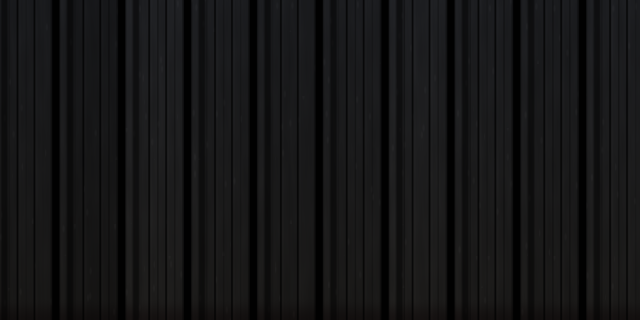
A Shadertoy shader for this texture:

```glsl
// Black ribbed timber cladding: vertical battens, deep grooves and fine seams.

float hash(vec2 p) {
    p = fract(p * vec2(0.1031, 0.1137));
    p += dot(p, p.yx + 33.33);
    return fract((p.x + p.y) * p.x * 91.7);
}

// Soft vertical stripe: 1 inside, 0 outside.
float stripe(float x, float center, float halfWidth, float blur) {
    return 1.0 - smoothstep(halfWidth - blur, halfWidth + blur, abs(x - center));
}

// Distance to the nearest scattered point.
float cellular(vec2 p) {
    vec2 cell = floor(p);
    float nearest = 2.0;
    for (int j = -1; j <= 1; j++) {
        for (int i = -1; i <= 1; i++) {
            vec2 c = cell + vec2(i, j);
            vec2 point = c + vec2(hash(c + 7.0), hash(c + 53.0));
            nearest = min(nearest, length(p - point));
        }
    }
    return nearest;
}

// Long wood fibres from layered sines.
float grain(vec2 p) {
    float sum = 0.0;
    float amplitude = 0.5;
    for (int i = 0; i < 4; i++) {
        sum += amplitude * sin(p.x + 1.5 * sin(p.y + 0.3 * p.x));
        p = p * vec2(1.9, 1.6) + vec2(2.3, 4.1);
        amplitude *= 0.6;
    }
    return sum;
}

void mainImage(out vec4 fragColor, in vec2 fragCoord) {
    vec2 uv = fragCoord / iResolution.xy;

    // About 9.7 bays across; each starts at the middle of a deep groove.
    float across = (uv.x - 0.0872) * 9.72;
    float bay = floor(across);
    float x = across - bay;
    float blur = max(0.012, 9.72 / iResolution.x * 0.7);

    // Painted wood: cool at the top, warmer at the bottom.
    vec3 color = mix(vec3(0.103, 0.099, 0.094), vec3(0.106, 0.110, 0.121), uv.y);
    float bayTone = hash(vec2(bay + 20.0, 3.0));
    color *= 0.88 + 0.24 * bayTone;
    color *= 1.0 - 0.2 * stripe(across, 0.55, 0.45, 0.1);

    // Fibres, broad mottling and sparse pale scuffs.
    color *= 1.0 + 0.05 * grain(vec2(across * 21.0, uv.y * 9.0 + bay * 1.7));
    color *= 0.95 + 0.1 * cellular(vec2(across * 5.0, uv.y * 7.0));
    vec2 scuffPos = vec2(across * 6.0, uv.y * 10.0);
    float scuff = 1.0 - smoothstep(0.04, 0.16, cellular(scuffPos));
    color += 0.02 * scuff * step(0.7, hash(floor(scuffPos) + 80.0));

    // Slim raised edge beside the groove, then the shallow recess.
    color *= 1.0 + 0.12 * stripe(x, 0.11, 0.04, blur);
    color *= 1.0 - 0.5 * stripe(x, 0.219, 0.048, 0.02);

    // Two main seams, with fainter ones between that vary by bay.
    for (int i = 0; i < 3; i++) {
        float seam = 0.418 + 0.257 * float(i);
        float fine = hash(vec2(bay + 30.0, float(i) + 11.0));
        float strength = i < 2 ? 0.7 : 0.25;
        color *= 1.0 - strength * stripe(x, seam, 0.013, blur);
        color *= 1.0 + 0.1 * stripe(x, seam + 0.035, 0.012, blur);
        color *= 1.0 - 0.45 * fine * stripe(x, seam - 0.125, 0.01, blur);
    }

    // Deep, nearly black groove.
    float toGroove = min(x, 1.0 - x);
    float groove = stripe(toGroove, 0.0, 0.056, blur);
    color *= 1.0 - 0.2 * stripe(toGroove, 0.0, 0.075, 0.02);
    color = mix(color, vec3(0.004, 0.004, 0.005), groove);

    // Dusky, faintly reddish foot.
    color *= mix(vec3(0.72, 0.62, 0.63), vec3(1.0), smoothstep(0.0, 0.07, uv.y));

    fragColor = vec4(color, 1.0);
}
```
